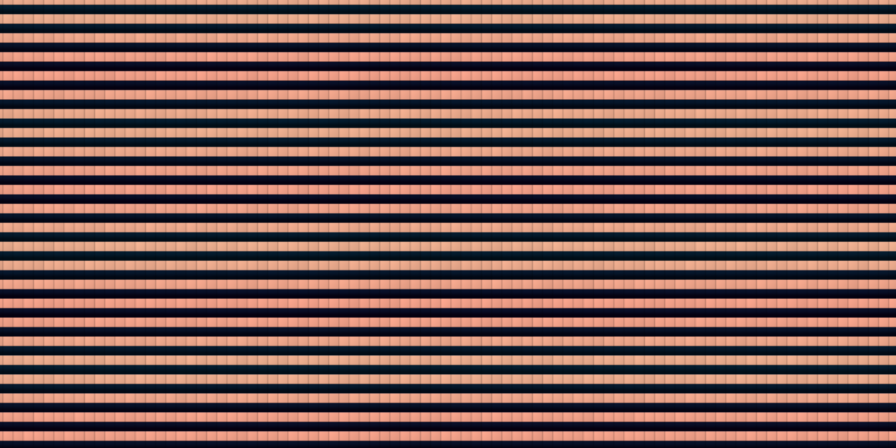
Give the GLSL for this pattern, as a Shadertoy shader.

```glsl
// Narrow horizontal bands of peach and near-black navy, cut into small tiles.
// Bands come from a repeated distance, tiles from fract with a soft seam;
// the tint drifts down the rows by a cosine, and layered sines add faint wear.

const float ROWS = 23.63;            // peach and navy pairs down the canvas
const float COLUMNS = 88.0;          // tiles across the canvas
const float COLUMN_SHIFT = 0.3;      // seam offset, in tiles
const float BAND_HALF = 0.25;        // half height of a peach band, in rows
const float EDGE_SOFTNESS = 0.055;   // in rows
const float SEAM_WIDTH = 0.12;       // in tiles
const float SEAM_DARKNESS = 0.11;
const float TILE_RAMP = 0.06;        // darkening from left to right of a tile
const float WEAR = 0.016;
const float TINT_PHASE = 3.7;        // row where the warm tint peaks

const vec3 PEACH_WARM = vec3(0.94, 0.62, 0.53);
const vec3 PEACH_TAN = vec3(0.91, 0.67, 0.55);
const vec3 NAVY_TOP = vec3(0.022, 0.080, 0.165);
const vec3 NAVY_BOTTOM = vec3(0.010, 0.025, 0.075);
const vec3 TINT_DARK = vec3(0.008, -0.028, -0.014);

// Faint uneven brightness, constant over each tile.
float tileWear(vec2 tile) {
    return sin(tile.x * 1.7 + tile.y * 0.9)
         + 0.6 * sin(tile.x * 0.43 - tile.y * 2.3)
         + 0.4 * sin(tile.x * 3.1 + tile.y * 1.4);
}

// Left-to-right ramp with a darker soft line where tiles meet.
float tileShade(float across, float pixel) {
    float u = fract(across);
    float seamDistance = min(u, 1.0 - u);
    float seam = 1.0 - smoothstep(0.0, SEAM_WIDTH + 0.5 * pixel, seamDistance);
    return 1.0 + TILE_RAMP * (0.5 - u) - SEAM_DARKNESS * seam;
}

void mainImage(out vec4 fragColor, in vec2 fragCoord) {
    vec2 uv = fragCoord / iResolution.xy;
    float down = (1.0 - uv.y) * ROWS;
    float across = uv.x * COLUMNS - COLUMN_SHIFT;
    float rowPixel = ROWS / iResolution.y;
    float columnPixel = COLUMNS / iResolution.x;

    // Each band is half a row; depth runs from its top to its bottom.
    float band = floor(down * 2.0 + 0.5);
    float depth = fract(down * 2.0 + 0.5);
    float tint = cos(band * 0.5 - TINT_PHASE);

    // Band colours with their slow drift and vertical shading.
    vec3 peach = mix(PEACH_TAN, PEACH_WARM, 0.5 + 0.5 * tint);
    peach *= 1.02 - 0.05 * depth;
    vec3 navy = mix(NAVY_TOP, NAVY_BOTTOM, smoothstep(0.2, 0.8, depth));
    navy = max(navy + TINT_DARK * tint, 0.0);

    // Smoothed boundary between the two bands.
    float edge = BAND_HALF - abs(fract(down + 0.5) - 0.5);
    float softness = max(EDGE_SOFTNESS, 0.6 * rowPixel);
    vec3 color = mix(navy, peach, smoothstep(-softness, softness, edge));

    // Tile relief and wear.
    color *= tileShade(across, columnPixel);
    color *= 1.0 + WEAR * tileWear(vec2(floor(across), band));

    fragColor = vec4(clamp(color, 0.0, 1.0), 1.0);
}
```
